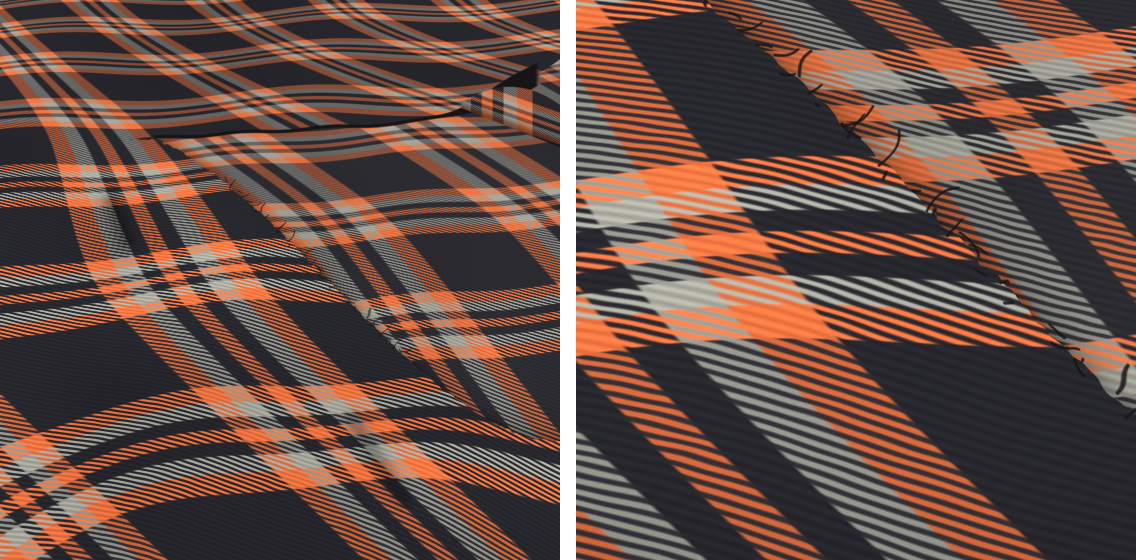
Left, the full canvas; right, a detail of the centre.
Give the GLSL for this texture, as a WebGL 2 fragment shader.

```glsl
#version 300 es
precision highp float;
// Draped twill tartan seen at a low angle: a front cloth with a frayed edge lies
// over a second layer, with a small curl at the right. Each layer bends the canvas
// into thread space, where one striped sett repeats along both warp and weft.

uniform vec2 u_resolution;
out vec4 outColor;

const vec3 NAVY = vec3(0.145, 0.145, 0.17);
const vec3 ORANGE = vec3(0.93, 0.45, 0.25);
const vec3 GREY = vec3(0.65, 0.65, 0.61);
const vec3 FRAY = vec3(0.09, 0.08, 0.09);
const float CENTRE_STRIPE = 0.06;   // half widths, as shares of one band
const float NAVY_STRIPE = 0.18;
const float GREY_STRIPE = 0.33;
const float BAND_EDGE = 0.5;
const float TWILL_LINES = 30.0;     // diagonal ribs per repeat
const float FRAY_THREADS = 40.0;
const float FRAY_LENGTH = 0.026;

float hash(vec2 p) {
    p = fract(p * vec2(0.1031, 0.1137));
    p += dot(p, p.yx + 33.33);
    return fract((p.x + p.y) * p.x * 17.3);
}

float noise(vec2 p) {
    vec2 i = floor(p), f = fract(p);
    f = f * f * (3.0 - 2.0 * f);
    return mix(mix(hash(i), hash(i + vec2(1, 0)), f.x),
               mix(hash(i + vec2(0, 1)), hash(i + vec2(1, 1)), f.x), f.y);
}

float softRamp(float d) { return 0.5 * (d + sqrt(d * d + 0.003)); }

float segment(vec2 p, vec2 a, vec2 b) {
    vec2 d = b - a;
    return length(p - a - d * clamp(dot(p - a, d) / dot(d, d), 0.0, 1.0));
}

// Thread colour across one repeat; bands are centred on whole numbers.
vec3 sett(float u, float bandShare) {
    float a = abs(fract(u + 0.5) - 0.5) / bandShare;
    float w = fwidth(u) / bandShare * 0.7 + 0.004;
    vec3 c = mix(ORANGE, NAVY, smoothstep(-w, w, a - CENTRE_STRIPE));
    c = mix(c, GREY, smoothstep(-w, w, a - NAVY_STRIPE));
    c = mix(c, ORANGE, smoothstep(-w, w, a - GREY_STRIPE));
    return mix(c, NAVY, smoothstep(-w, w, a - BAND_EDGE));
}

// Interlaces warp and weft; the ribs fade to their mean where too fine to show.
vec3 weave(vec2 uv, float warpShare) {
    float phase = TWILL_LINES * (uv.x - uv.y);
    float fineness = length(vec2(dFdx(phase), dFdy(phase)));
    float contrast = 1.0 - smoothstep(0.25, 0.7, fineness);
    float rib = sin(6.2832 * phase + 1.2 * noise(uv * 25.0));
    float weftOnTop = 0.5 + 0.5 * contrast * clamp(rib * 1.3, -0.9, 0.9);
    vec3 c = mix(sett(uv.x, warpShare), sett(uv.y, 0.48), weftOnTop);
    return c * (1.0 + 0.09 * contrast * rib);
}

// In the mappings p.y runs downward from the top of the canvas.
vec2 frontThreads(vec2 p) {
    float t = p.y, dx = p.x - 0.35;
    float centre = 0.186 + 0.45 * (t - 0.234) + 0.56 * softRamp(t - 0.52)
                 - 0.6 * softRamp(0.234 - t);
    float period = mix(0.22, 0.65, smoothstep(0.0, 0.55, t));
    float bent = t + t * t * (0.25 * dx - 0.4 * dx * dx) + 0.05 * (1.0 - t) * (p.x - 0.25);
    bent += 0.008 * sin(13.0 * p.x + 5.0 * t);
    return vec2((p.x - centre) / period, (1.368 - 1.0 / (bent + 0.415)) / 0.269);
}

vec2 underThreads(vec2 p) {
    float centre = 0.69 + 0.72 * (p.y - 0.52) - 0.8 * softRamp(0.38 - p.y);
    float period = 0.36 + 0.15 * p.y;
    float bent = p.y + 0.08 * (p.x - 0.78) + 0.004 * sin(19.0 * p.x);
    return vec2((p.x - centre) / period, (1.37 - 1.0 / (bent + 0.49)) / 0.218);
}

float foldLine(float x) {
    float rise = max(x - 0.7, 0.0);
    return 0.247 - 0.06 * (x - 0.267) - 1.1 * rise * rise + 0.002 * sin(40.0 * x);
}

float frayLine(float x) {
    float s = clamp((x - 0.273) / 0.727, 0.0, 1.0);
    return 0.247 + 0.541 * s + s * (1.0 - s) * (0.78 * s - 0.25);
}

void main() {
    vec2 p = gl_FragCoord.xy / u_resolution;
    p.y = 1.0 - p.y;
    float aa = 1.0 / min(u_resolution.x, u_resolution.y);
    float fold = foldLine(p.x), fray = frayLine(p.x);
    float raggedFray = fray + 0.006 * (noise(p * 120.0) - 0.5);

    // Front cloth with soft creases
    vec3 front = weave(frontThreads(p), 0.46);
    front *= 0.93 + 0.16 * noise(p * vec2(5.0, 7.0) + 3.0);
    front *= 1.0 - 0.3 * exp(-pow(segment(p, vec2(0.2, 0.36), vec2(0.225, 0.43)) / 0.018, 2.0));
    front *= 1.0 - 0.25 * exp(-pow(segment(p, vec2(0.63, 0.75), vec2(0.72, 0.89)) / 0.016, 2.0));

    // Second layer, shaded beside both edges
    vec3 under = weave(underThreads(p), 0.54);
    under = mix(under, vec3(0.53, 0.5, 0.49), 0.06) * (0.95 + 0.1 * noise(p * 9.0));
    under *= 1.0 - 0.3 * exp(-max(fray - p.y, 0.0) / 0.012);
    float inside = min(p.y - fold, raggedFray - p.y);
    vec3 color = mix(front, under, smoothstep(-aa, aa, inside));

    // Dark rim of the folded edge
    float rim = abs(p.y - fold) - 0.003 - 0.018 * smoothstep(0.78, 0.93, p.x);
    float rimSpan = smoothstep(0.265, 0.28, p.x) * (1.0 - smoothstep(0.955, 0.965, p.x));
    color = mix(color, FRAY, rimSpan * (1.0 - smoothstep(-aa, aa, rim)));

    // Curled corner
    float curlTop = 0.155 + 4.0 * (p.x - 0.91) * (p.x - 0.91);
    float curlBase = 0.195 + 0.4 * (p.x - 0.83);
    vec3 curl = weave(vec2((p.x - 0.87) / 0.3, (p.y - 0.35 * p.x + 0.12) / 0.12), 0.54);
    float curlMask = smoothstep(-aa, aa, min(min(p.y - curlTop, curlBase - p.y), p.x - 0.825));
    curl *= 0.55 + 0.45 * smoothstep(0.0, 0.025, curlBase - p.y);
    color = mix(color, curl, curlMask);

    // Loose threads along the frayed edge
    for (float i = 0.0; i < FRAY_THREADS; i++) {
        float h = hash(vec2(i, 7.0)), k = hash(vec2(i, 23.0));
        float x = mix(0.4, 0.74, (i + h) / FRAY_THREADS);
        vec2 root = vec2(x, frayLine(x));
        vec2 tip = root + FRAY_LENGTH * (0.4 + 0.6 * k) * vec2(1.4 * h - 0.5, 0.5 - 1.3 * k);
        vec2 curled = p + 0.003 * sin(p.yx * 190.0 + i);
        float d = segment(curled, root, tip) - 0.0009;
        color = mix(color, FRAY, 0.85 * (1.0 - smoothstep(-aa, aa, d)));
    }
    outColor = vec4(color, 1.0);
}
```
